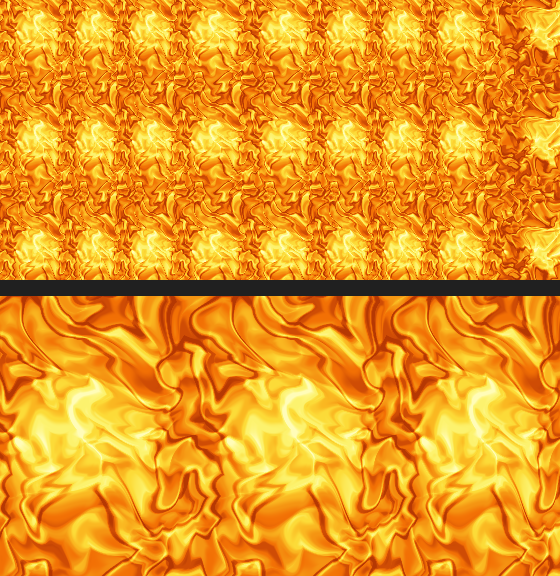
Top, the full canvas; bottom, a detail of the centre.
Write a Shadertoy shader that draws this pattern.

```glsl
const float TAU = 6.28318;

vec2 gradientAt(vec2 cell, vec2 period, float seed) {
    cell = mod(cell, period);
    float angle = TAU * fract(sin(dot(cell, vec2(12.71, 31.17)) + seed * 7.31) * 4375.5);
    return vec2(cos(angle), sin(angle));
}

// Gradient noise that wraps once per unit of uv, about -1 to 1
float noise(vec2 uv, vec2 period, float seed) {
    vec2 p = uv * period, cell = floor(p), f = p - cell;
    vec2 s = f * f * f * (f * (f * 6.0 - 15.0) + 10.0);
    vec2 e = vec2(1.0, 0.0);
    float a = dot(gradientAt(cell, period, seed), f);
    float b = dot(gradientAt(cell + e.xy, period, seed), f - e.xy);
    float c = dot(gradientAt(cell + e.yx, period, seed), f - e.yx);
    float d = dot(gradientAt(cell + e.xx, period, seed), f - e.xx);
    return 1.5 * mix(mix(a, b, s.x), mix(c, d, s.x), s.y);
}

// Slow rise to a bright crest, then an abrupt dark edge
float tongue(float level) {
    float fold = fract(level);
    return fold * smoothstep(1.0, 0.8, fold);
}

// Heat of one repeating flame tile
float flameHeat(vec2 uv, float seed) {
    // Swirl the tile, then crease it into pointed licks
    vec2 flow = uv + vec2(0.13, 0.08) * vec2(noise(uv, vec2(2, 4), seed + 1.0),
                                             noise(uv, vec2(3, 4), seed + 2.0));
    flow += vec2(0.11, 0.05) * abs(vec2(noise(flow, vec2(4, 8), seed + 3.0),
                                        noise(flow, vec2(5, 8), seed + 4.0)));

    // Bright fire ball in the tile centre, with a stem below and a dark pocket beside it
    vec2 local = fract(flow - vec2(0.03, -0.49)) - 0.5;
    float body = smoothstep(1.0, 0.4, length(local / vec2(0.38, 0.25)));
    float stem = smoothstep(1.0, 0.2, length((local + vec2(0.0, 0.27)) / vec2(0.22, 0.2)));
    float pocket = smoothstep(0.3, 1.0, -cos(TAU * local.x)) * smoothstep(0.3, 0.1, abs(local.y));
    float around = 1.0 - body;

    // Overlapping tongues, coarse and fine
    float sheet = noise(flow, vec2(3, 5), seed + 5.0);
    float detail = noise(flow, vec2(5, 9), seed + 6.0);
    float tongues = 0.48 * tongue(1.7 * sheet + 0.6 * detail) * (1.0 - 0.4 * body)
                  + 0.34 * tongue(1.1 * detail + 0.7 * sheet);

    // Pale filaments, and brown rims with a bright lining
    float wisps = pow(max(1.0 - abs(noise(flow, vec2(4, 6), seed + 7.0)), 0.0), 10.0);
    float edge = noise(flow, vec2(5, 8), seed + 8.0);
    float rims = smoothstep(0.11, 0.02, abs(edge));
    float lining = smoothstep(0.1, 0.17, edge) * smoothstep(0.34, 0.2, edge);

    return 0.05 + tongues + 0.05 * cos(TAU * uv.y) + 0.45 * body
         + 0.15 * stem - 0.14 * pocket
         + 0.38 * wisps * (0.5 + 0.7 * body)
         + (0.28 * lining - 0.44 * rims) * (0.2 + 0.8 * around)
         + 0.19 * noise(flow, vec2(11, 17), seed + 9.0);
}

vec3 fireColor(float heat) {
    vec3 color = mix(vec3(0.71, 0.22, 0.01), vec3(0.81, 0.30, 0.02), smoothstep(-0.12, 0.08, heat));
    color = mix(color, vec3(0.95, 0.44, 0.02), smoothstep(0.13, 0.28, heat));
    color = mix(color, vec3(0.96, 0.58, 0.07), smoothstep(0.28, 0.46, heat));
    color = mix(color, vec3(0.98, 0.72, 0.13), smoothstep(0.46, 0.62, heat));
    color = mix(color, vec3(0.99, 0.86, 0.22), smoothstep(0.62, 0.76, heat));
    color = mix(color, vec3(0.99, 0.95, 0.43), smoothstep(0.79, 0.95, heat));
    return mix(color, vec3(1.0, 0.99, 0.72), smoothstep(1.0, 1.25, heat));
}

void mainImage(out vec4 fragColor, in vec2 fragCoord) {
    vec2 p = fragCoord / iResolution.y;

    // Uneven column spacing, so no two repeats are quite alike
    float shift = 0.022 * cos(6.16 * (p.x - 1.14)) + 0.006 * noise(p, vec2(3), 40.0);
    vec2 uv = vec2((p.x - shift - 0.781) / 0.2214 + 0.5, (p.y - 0.5) / 0.392);

    // The right-hand strip breaks the repeat with its own flames
    float strip = smoothstep(1.79, 1.81, p.x + 0.05 * noise(p, vec2(6), 41.0));
    float heat = mix(flameHeat(uv, 0.0), flameHeat(uv - vec2(0.28, 0.05), 20.0) - 0.08, strip);
    heat += 0.06 * noise(p, vec2(7), 42.0);

    fragColor = vec4(fireColor(heat), 1.0);
}
```
